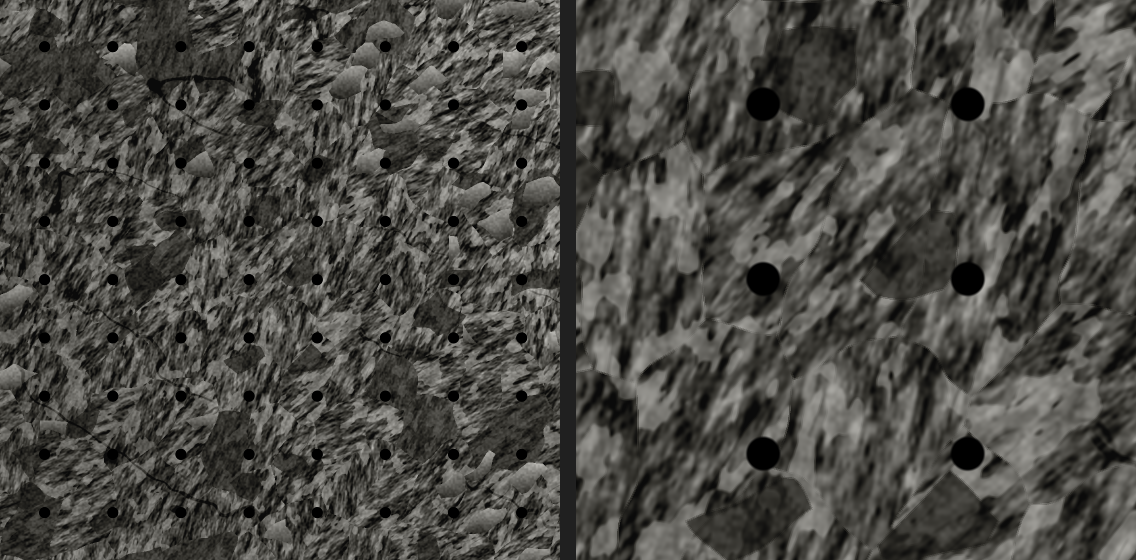
Left: the whole. Right: its middle third, enlarged.
A three.js fragment shader for this texture:

```glsl
varying vec2 vUv;

const vec2 HOLE_COUNT = vec2(8.0, 9.0);
const vec2 HOLE_FIRST = vec2(0.0797, 0.0846);
const vec2 HOLE_PITCH = vec2(0.1217, 0.1040);
const float HOLE_RADIUS = 0.0100;
const float EDGE = 0.0010;

const float BASE_TONE = 0.272;
const float GRAIN_CONTRAST = 0.62;
const float RELIEF_CONTRAST = 0.42;
const float SPECKLE_CONTRAST = 0.12;
const float GRAIN_ANGLE = 0.90;
const float ANGLE_SPREAD = 1.10;
const vec2 GRAIN_SCALE = vec2(42.0, 105.0);
const vec2 PATCH_SCALE = vec2(30.0, 52.0);
const vec2 FISSURE_SCALE = vec2(26.0, 75.0);
const float PATCH_TONE = 0.49;

const float SLAB_COUNT = 11.0;
const float FLAKE_COUNT = 23.0;
const float DARK_SLAB_SHARE = 0.11;
const float DARK_FLAKE_SHARE = 0.06;
const float SMOOTH_FLAKE_SHARE = 0.02;

const float CRACK_ANGLE = -0.42;
const vec2 CRACK_SCALE = vec2(4.0, 9.0);
const float CRACK_WIDTH = 0.016;

float hash(vec2 p) {
  vec3 q = fract(p.xyx * 0.1031);
  q += dot(q, q.yzx + 33.33);
  return fract((q.x + q.y) * q.z);
}

float noise(vec2 p) {
  vec2 i = floor(p);
  vec2 f = fract(p);
  f = f * f * (3.0 - 2.0 * f);
  float low = mix(hash(i), hash(i + vec2(1.0, 0.0)), f.x);
  float high = mix(hash(i + vec2(0.0, 1.0)), hash(i + 1.0), f.x);
  return mix(low, high, f.y);
}

float fbm(vec2 p) {
  float sum = 0.0;
  float weight = 0.5;
  for (int i = 0; i < 3; i++) {
    sum += weight * noise(p);
    p = p * 2.03 + 17.3;
    weight *= 0.58;
  }
  return sum / 0.958;
}

// Coordinates with x running along the given direction
vec2 alongAxis(vec2 p, float angle) {
  vec2 axis = vec2(cos(angle), sin(angle));
  return vec2(dot(p, axis), dot(p, vec2(-axis.y, axis.x)));
}

// Nearest jittered seed: offset to it in xy, its cell in zw
vec4 shard(vec2 p) {
  vec2 cell = floor(p);
  vec4 nearest = vec4(9.0);
  for (int y = -1; y <= 1; y++) {
    for (int x = -1; x <= 1; x++) {
      vec2 id = cell + vec2(float(x), float(y));
      vec2 offset = p - id - vec2(hash(id + 5.7), hash(id + 91.3));
      if (dot(offset, offset) < dot(nearest.xy, nearest.xy)) nearest = vec4(offset, id);
    }
  }
  return nearest;
}

float rockTone(vec2 p) {
  vec2 ragged = p + 0.014 * (vec2(noise(p * 34.0), noise(p * 34.0 + 70.0)) - 0.5);
  vec4 slab = shard(alongAxis(ragged, 1.1) * SLAB_COUNT * vec2(0.8, 1.2));
  vec4 flake = shard(alongAxis(ragged, 0.4) * FLAKE_COUNT * vec2(0.85, 1.25) + 40.0);

  // Streaked grain, turned differently in each slab
  float turn = GRAIN_ANGLE + (hash(slab.zw) - 0.5) * ANGLE_SPREAD;
  vec2 q = alongAxis(p, turn) + 3.0 * hash(slab.zw + 12.0) + 2.0;
  float grain = fbm(q * GRAIN_SCALE);
  float relief = grain - fbm((q + vec2(0.001, 0.003)) * GRAIN_SCALE);
  float tone = BASE_TONE + GRAIN_CONTRAST * (grain - 0.5) + RELIEF_CONTRAST * relief;

  // Pale flat patches and dark fissures
  float pale = fbm(q * PATCH_SCALE + 60.0) + 0.3 * (grain - 0.5);
  tone = mix(tone, PATCH_TONE + 0.3 * (grain - 0.5), 0.8 * smoothstep(0.585, 0.625, pale));
  float fissure = abs(noise(q * FISSURE_SCALE + 130.0) - 0.5);
  tone -= 0.10 * (1.0 - smoothstep(0.01, 0.08, fissure)) * smoothstep(0.35, 0.6, noise(q * 24.0));

  // Broad light, with dim slabs mostly left of centre
  tone *= 0.80 + 0.16 * p.x + 0.10 * p.y + 0.20 * noise(p * 4.0 + 8.0);
  float dimShare = DARK_SLAB_SHARE * (1.5 - p.x);
  if (hash(slab.zw + 31.0) < dimShare) tone = 0.08 + 0.40 * tone + 0.04 * slab.x;

  // Small dark chips and smooth shaded chips, the latter near the top and right
  float kind = hash(flake.zw + 53.0);
  float border = smoothstep(0.72, 1.0, max(p.x, p.y * 0.96));
  if (kind < DARK_FLAKE_SHARE) tone = 0.06 + 0.38 * tone;
  if (kind > 1.0 - SMOOTH_FLAKE_SHARE - 0.10 * border) {
    tone = 0.40 + 0.30 * flake.y + 0.14 * flake.x + 0.04 * (grain - 0.5);
  }

  // Long slanting cracks
  vec2 c = alongAxis(p, CRACK_ANGLE) + 5.0;
  float bend = noise(c * CRACK_SCALE) + 0.09 * noise(p * 45.0) - 0.545;
  float crack = 1.0 - smoothstep(0.5 * CRACK_WIDTH, CRACK_WIDTH, abs(bend));
  tone -= 0.17 * crack * smoothstep(0.48, 0.58, noise(p * 9.0 + 21.0));

  return tone + SPECKLE_CONTRAST * (noise(p * 290.0) - 0.5);
}

void main() {
  // Four samples soften the shard edges
  float tone = 0.0;
  for (int i = 0; i < 4; i++) {
    vec2 corner = vec2(mod(float(i), 2.0), floor(float(i) * 0.5)) - 0.5;
    tone += 0.25 * clamp(rockTone(vUv + corner * EDGE), 0.04, 0.72);
  }
  vec3 color = tone - vec3(0.0, 0.005, 0.025) * smoothstep(0.0, 0.2, tone);

  // Regular grid of black holes
  vec2 hole = clamp(floor((vUv - HOLE_FIRST) / HOLE_PITCH + 0.5), vec2(0.0), HOLE_COUNT - 1.0);
  float reach = distance(vUv, HOLE_FIRST + hole * HOLE_PITCH);
  color *= smoothstep(HOLE_RADIUS - EDGE, HOLE_RADIUS + EDGE, reach);

  gl_FragColor = vec4(color, 1.0);
}
```
